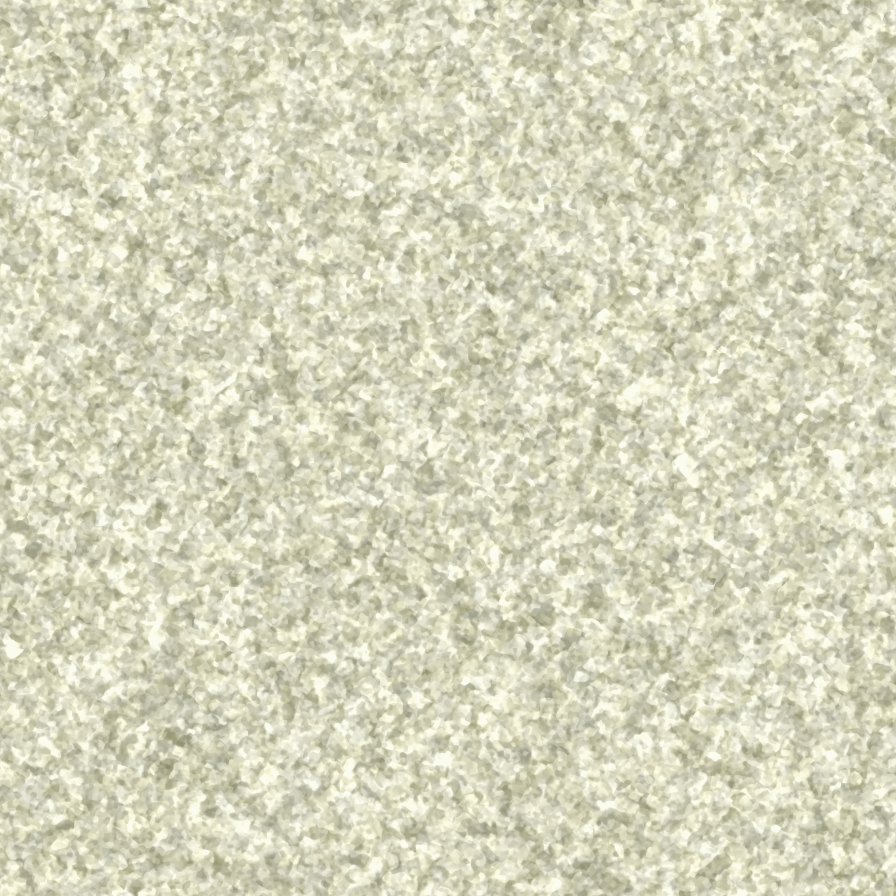
Write a three.js fragment shader that draws this texture.

```glsl
varying vec2 vUv;

vec3 hash3(vec2 p) {
  vec3 q = fract(p.xyx * vec3(0.1031, 0.1030, 0.0973));
  q += dot(q, q.yxz + 33.33);
  return fract((q.xxy + q.yzz) * q.zyx);
}

// Cellular noise with softly blended cells, each holding one random tone
float grains(vec2 p, float sharpness) {
  vec2 cell = floor(p);
  vec2 f = p - cell;
  float sum = 0.0;
  float total = 0.0001;
  for (int y = -1; y <= 1; y++) {
    for (int x = -1; x <= 1; x++) {
      vec2 offset = vec2(float(x), float(y));
      vec3 h = hash3(cell + offset + 57.0);
      vec2 d = offset + h.xy - f;
      float weight = exp(-sharpness * dot(d, d));
      sum += weight * h.z;
      total += weight;
    }
  }
  return sum / total;
}

vec2 rotate(vec2 p, float angle) {
  float c = cos(angle);
  float s = sin(angle);
  return vec2(c * p.x - s * p.y, s * p.x + c * p.y);
}

// Layered sines bend the cells into ragged shapes
vec2 warp(vec2 p) {
  vec2 bend = 0.0022 * sin(p.yx * vec2(211.0, 187.0) + 3.0 * sin(p * 83.0));
  bend += 0.0012 * sin(rotate(p, 0.8) * 467.0 + 2.0 * sin(p.yx * 149.0));
  return p + bend;
}

void main() {
  vec2 p = warp(vUv);

  // Coarse, medium and fine grains
  float tone = 0.5;
  tone += 0.40 * (grains(rotate(p, 0.4) * 66.0 + 20.0, 8.0) - 0.5);
  tone += 0.58 * (grains(rotate(p, 1.1) * 122.0 + 170.0, 8.0) - 0.5);
  tone += 0.44 * (grains(rotate(vUv, 2.0) * 205.0 + 310.0, 7.0) - 0.5);

  // Sparse pale flakes and faint broad drift
  float flake = smoothstep(0.84, 0.98, grains(rotate(p, 0.7) * 52.0 + 90.0, 10.0));
  tone += 0.24 * flake - 0.02;
  tone += 0.02 * sin(vUv.x * 17.0 + 2.0 * sin(vUv.y * 13.0));

  vec3 olive = vec3(0.64, 0.64, 0.53);
  vec3 cream = vec3(1.05, 1.045, 0.96);
  vec3 color = mix(olive, cream, tone);

  // Patches lean towards grey or yellow
  float tint = grains(rotate(p, 1.6) * 75.0 + 240.0, 6.0) - 0.5;
  color += tint * vec3(-0.006, 0.0, 0.055);

  gl_FragColor = vec4(clamp(color, vec3(0.5, 0.5, 0.34), vec3(0.985, 0.985, 0.94)), 1.0);
}
```
